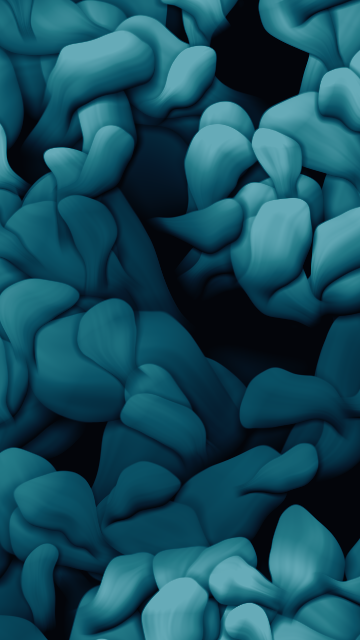
A Shadertoy shader for this background:

```glsl
const int LAYERS = 6;
const float BASE_CELL = 0.58;     // plume spacing of the rearmost layer, canvas widths
const float CELL_SHRINK = 0.83;   // spacing ratio from one layer to the next
const float STEM_LENGTH = 0.9;    // in cells
const float TILT = 2.6;           // spread of plume directions, radians
const float BEND = 0.15;          // sideways curl, in cells
const float FOLD = 0.5;           // strength of surface folds
const float SHADOW = 0.75;        // darkening beside each plume
const float SHADOW_REACH = 1.35;  // in plume radii
const float EDGE = 0.003;         // edge softness, canvas widths
const float EXPOSURE = 2.6;
const vec3 LIGHT = vec3(-0.36, 0.74, 0.57);

const vec3 BLACK = vec3(0.01, 0.02, 0.04);
const vec3 ABYSS = vec3(0.02, 0.10, 0.17);
const vec3 DEEP  = vec3(0.02, 0.22, 0.30);
const vec3 TEAL  = vec3(0.04, 0.33, 0.41);
const vec3 AQUA  = vec3(0.14, 0.48, 0.53);
const vec3 MIST  = vec3(0.40, 0.67, 0.72);

float hash(vec2 p) {
    return fract(sin(dot(p, vec2(127.1, 311.7))) * 43758.5453);
}

float noise(vec2 p) {
    vec2 i = floor(p), f = fract(p);
    f = f * f * (3.0 - 2.0 * f);
    return mix(mix(hash(i), hash(i + vec2(1, 0)), f.x),
               mix(hash(i + vec2(0, 1)), hash(i + vec2(1, 1)), f.x), f.y);
}

float ramp(float a, float b, float x) {
    return clamp((x - a) / (b - a), 0.0, 1.0);
}

vec3 inkColour(float tone) {
    vec3 c = mix(BLACK, ABYSS, ramp(0.08, 0.22, tone));
    c = mix(c, DEEP, ramp(0.22, 0.38, tone));
    c = mix(c, TEAL, ramp(0.38, 0.57, tone));
    c = mix(c, AQUA, ramp(0.57, 0.76, tone));
    return mix(c, MIST, ramp(0.76, 0.93, tone));
}

// Paints one bulb-headed plume over the tone; q is relative to its middle, in cells
float paintPlume(float tone, vec2 q, vec2 id, float depth, float cell) {
    float angle = (hash(id + 1.3) - 0.5) * TILT;
    float c = cos(angle), s = sin(angle);
    mat2 turn = mat2(c, -s, s, c);
    vec2 seed = 40.0 * vec2(hash(id + 2.7), hash(id + 4.1));

    // Bent, slightly wobbling stem space with the head at positive y
    q = turn * q;
    q.x += BEND * (2.0 * hash(id + 5.9) - 1.0) * sin(q.y * 4.5 + seed.x);
    q += 0.09 * (vec2(noise(q * 4.0 + seed), noise(q * 4.0 + seed.yx)) - 0.5);

    float t = clamp(q.y / STEM_LENGTH + 0.5, 0.0, 1.0);
    float head = mix(0.22, 0.36, hash(id + 7.3));
    float neck = mix(0.08, 0.17, hash(id + 8.9));
    float radius = mix(neck, head, smoothstep(0.25, 0.8, t));
    vec2 v = (q - vec2(0.0, (t - 0.5) * STEM_LENGTH)) / radius;
    float d = length(v);
    if (d > SHADOW_REACH) return tone;

    // Rounded normal, creased by folds drawn out along the stem
    vec2 grain = vec2(v.x * 2.2, q.y * 3.0) + seed;
    vec2 crease = vec2(noise(grain), noise(grain + 17.0)) - 0.5;
    vec3 n = vec3(v + FOLD * crease, sqrt(max(1.0 - d * d, 0.0)));
    n.xy = n.xy * turn;
    n = normalize(n);

    float lit = pow(0.5 + 0.5 * dot(n, LIGHT), 1.5);
    lit *= mix(0.28, 1.0, smoothstep(0.0, 0.8, t));
    lit *= mix(0.5, 1.0, depth);
    float wisps = noise(vec2(v.x * 9.0, q.y * 2.5) + seed) - 0.5;
    lit *= 1.0 + 0.14 * wisps;
    float body = 1.08 * (1.0 - exp(-EXPOSURE * lit));

    // The tail dissolves while the head stays crisp
    float presence = smoothstep(0.0, 0.35, t);
    float edge = EDGE / (radius * cell);
    float cover = 1.0 - smoothstep(1.0 - edge, 1.0 + edge, d);

    // Shadow falls mostly on the side turned from the light
    float away = 0.5 - 0.5 * dot(n.xy, LIGHT.xy);
    float shade = 1.0 - smoothstep(0.95, SHADOW_REACH, d);
    tone *= 1.0 - SHADOW * away * shade * presence;
    return mix(tone, body, cover * presence);
}

void mainImage(out vec4 fragColor, in vec2 fragCoord) {
    vec2 uv = fragCoord / iResolution.x;
    vec2 p = uv + 0.06 * (vec2(noise(uv * 5.0), noise(uv * 5.0 + 31.0)) - 0.5);

    // Faint haze behind the plumes
    float tone = 0.34 * smoothstep(0.25, 0.85, noise(p * 3.0 + 9.0));

    // Back to front; inside a layer, lower rows overlap upper ones
    float cell = BASE_CELL;
    for (int layer = 0; layer < LAYERS; layer++) {
        float depth = float(layer) / float(LAYERS - 1);
        vec2 g = p / cell + 13.7 * float(layer + 1) * vec2(1.0, 0.63);
        vec2 home = floor(g);
        for (int y = 1; y >= -1; y--)
        for (int x = -1; x <= 1; x++) {
            vec2 id = home + vec2(x, y);
            if (hash(id + 11.9) > mix(0.95, 0.5, depth)) continue;
            vec2 jitter = 0.5 * (vec2(hash(id + 14.2), hash(id + 16.8)) - 0.5);
            tone = paintPlume(tone, g - id - 0.5 - jitter, id, depth, cell);
        }
        cell *= CELL_SHRINK;
    }

    // Unlit hollows
    float hollow = smoothstep(0.45, 0.85, noise(uv * 2.6 + 5.0));
    tone *= 1.0 - 0.45 * hollow;
    fragColor = vec4(inkColour(tone), 1.0);
}
```
